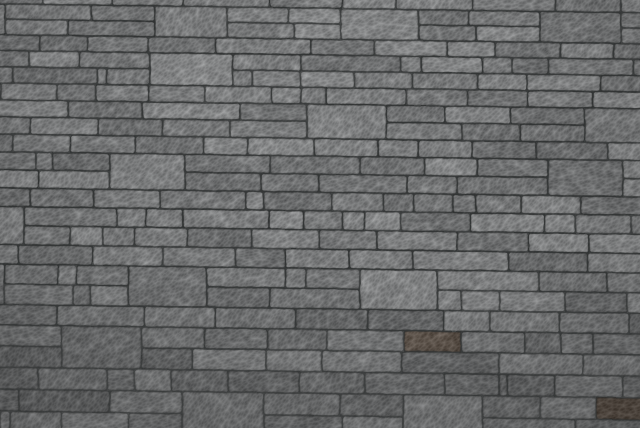
This texture is drawn by a Shadertoy shader. Its source:

```glsl
// Wall of rough grey ashlar: long thin stones in courses that grow taller downward,
// with some square blocks two courses high and short filler stones.
// Each course is cut into jittered spans; cellular noise gives the hewn grain.

const float TOP_COURSE   = 0.0351;  // course height at the top edge
const float COURSE_GROW  = 0.5;     // relative growth of course height downward
const float FIRST_COURSE = 0.55;    // part of a course shown at the top
const float TILT         = 0.014;   // courses sink to the right
const float STONE_WIDTH  = 0.166;   // mean stone length
const float SPAN         = 3.0;     // stones per span
const float SPAN_JITTER  = 1.0;
const float CUT_JITTER   = 0.4;
const float BLOCK_CHANCE = 0.64;
const float CHIP_CHANCE  = 0.11;
const float JOINT_HALF   = 0.0019;
const float CORNER       = 0.0065;
const float GRAIN        = 0.25;
const float TONE_SPREAD  = 0.10;
const vec3 STONE_COLOR = vec3(0.475, 0.48, 0.483);
const vec3 WARM_COLOR  = vec3(0.43, 0.39, 0.355);
const vec3 JOINT_COLOR = vec3(0.19, 0.20, 0.20);

struct Stone { float left, right, top, bottom; };

float hash(vec2 p) {
    vec3 q = fract(p.xyx * 0.1031);
    q += dot(q, q.yzx + 33.33);
    return fract((q.x + q.y) * q.z);
}

// Distance to the nearest scattered point
float cellular(vec2 p) {
    vec2 cell = floor(p);
    float nearest = 2.0;
    for (int j = -1; j <= 1; j++)
    for (int i = -1; i <= 1; i++) {
        vec2 c = cell + vec2(i, j);
        vec2 point = c + vec2(hash(c), hash(c + 57.3));
        nearest = min(nearest, length(point - p));
    }
    return nearest;
}

// Smooth unevenness from layered sines, about -1 to 1
float waves(vec2 p) {
    return 0.5 * sin(p.x + 1.7 * sin(p.y * 0.8))
         + 0.3 * sin(p.y * 2.3 + 1.3 * sin(p.x * 1.9))
         + 0.2 * sin(p.x * 4.1 - p.y * 3.3);
}

// Blocks fill the first two courses of a band of three
bool hasBlock(float span, float course) {
    float band = floor(course / 3.0);
    return course - 3.0 * band < 1.5 && hash(vec2(span, band) + 21.0) < BLOCK_CHANCE;
}

float bandOffset(float course) {
    return SPAN * hash(vec2(floor(course / 3.0), 7.0));
}

float spanStart(float span, float course) {
    float key = hasBlock(span, course) ? 3.0 * floor(course / 3.0) : course;
    return SPAN * span + bandOffset(course) + SPAN_JITTER * (hash(vec2(span, key) + 3.7) - 0.5);
}

// Stone that holds a point given in stone lengths and courses
Stone findStone(vec2 p) {
    float course = floor(p.y);
    float span = floor((p.x - bandOffset(course)) / SPAN);
    if (p.x < spanStart(span, course)) span -= 1.0;
    else if (p.x >= spanStart(span + 1.0, course)) span += 1.0;
    float a = spanStart(span, course), b = spanStart(span + 1.0, course);

    if (hasBlock(span, course)) {
        float band = floor(course / 3.0);
        float edge = a + 1.0 + 0.2 * hash(vec2(span, band) + 5.1);
        if (p.x < edge) return Stone(a, edge, 3.0 * band, 3.0 * band + 2.0);
        a = edge;
    }
    Stone s = Stone(a, b, course, course + 1.0);
    float count = max(1.0, floor(b - a + 0.5));
    for (float k = 1.0; k < count; k++) {
        float shift = CUT_JITTER * (hash(vec2(span * 5.0 + k, course) + 11.9) - 0.5);
        float cut = a + (b - a) * (k + shift) / count;
        if (p.x >= cut) s.left = cut; else s.right = min(s.right, cut);
    }
    // Now and then a stone is cut into a short piece and a rest
    vec2 id = vec2(floor(s.left * 40.0), course);
    if (hash(id + 2.3) < CHIP_CHANCE) {
        float cut = mix(s.left, s.right, mix(0.14, 0.55, hash(id + 8.6)));
        if (p.x >= cut) s.left = cut; else s.right = cut;
    }
    return s;
}

void mainImage(out vec4 fragColor, in vec2 fragCoord) {
    vec2 pos = fragCoord / iResolution.y;
    vec2 uv = fragCoord / iResolution.xy;
    float pixel = 1.0 / iResolution.y;

    // Courses in perspective, with slightly uneven edges
    float depth = 1.0 - pos.y - TILT * (pos.x - 0.75) + 0.0008 * waves(pos * 45.0);
    float scale = 1.0 + COURSE_GROW * depth;
    float course = log(scale) / (TOP_COURSE * COURSE_GROW) - FIRST_COURSE;
    vec2 p = vec2(pos.x / STONE_WIDTH + 0.008 * waves(pos.yx * 60.0), course);
    Stone s = findStone(p);
    vec2 id = vec2(floor(s.left * 40.0), s.top);

    // Rounded distance to the joints
    vec2 gap = vec2(min(p.x - s.left, s.right - p.x) * STONE_WIDTH,
                    min(p.y - s.top, s.bottom - p.y) * TOP_COURSE * scale);
    float inset = CORNER - length(max(CORNER - gap, 0.0)) + 0.0006 * waves(pos * 190.0);

    // Hewn grain, streaked along a slant that differs per stone
    float angle = mix(0.25, 0.95, hash(id + 4.4));
    vec2 along = vec2(cos(angle), sin(angle));
    vec2 slant = vec2(dot(pos, along) * 0.55, dot(pos, vec2(-along.y, along.x))) + hash(id) * 9.0;
    float grain = 0.55 * cellular(slant * 150.0) + 0.45 * cellular(slant * 62.0) - 0.48;

    // Tone per stone, soft patches, and light that fades to the base and sides
    float tone = TONE_SPREAD * (hash(id + 6.2) - 0.5) + 0.018 * waves(pos * 38.0 + id);
    float light = 1.03 - 0.17 * smoothstep(0.5, 0.0, uv.y) - 0.3 * pow(abs(uv.x - 0.52), 2.0);
    vec3 color = mix(STONE_COLOR, WARM_COLOR, step(0.985, hash(id + 9.5)));
    color += tone + GRAIN * grain;
    color *= light * mix(0.86, 1.0, smoothstep(0.0, CORNER, inset));

    // Joints, fainter between some stones and near the base
    float joint = 1.0 - smoothstep(JOINT_HALF - 0.75 * pixel, JOINT_HALF + 0.75 * pixel, inset);
    joint *= mix(0.7, 1.0, hash(id + 1.8)) * mix(0.75, 1.0, smoothstep(0.0, 0.45, uv.y));
    color = mix(color, JOINT_COLOR, joint);
    fragColor = vec4(clamp(color, 0.0, 1.0), 1.0);
}
```
